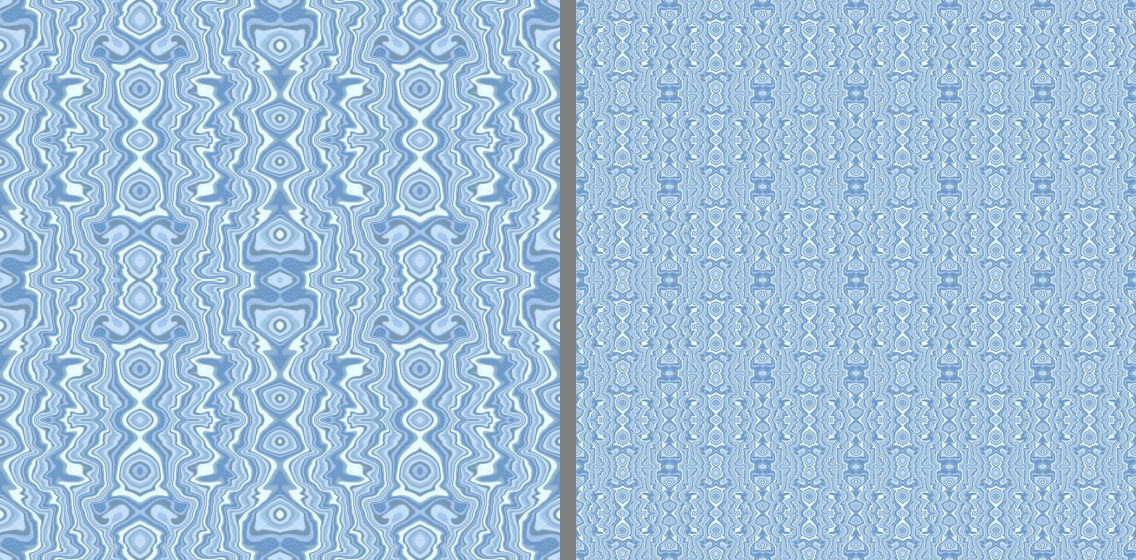
Left: one tile. Right: repeated 3 by 3.
Reproduce this pattern procedurally as a Shadertoy shader.

```glsl
// Mirrored marbling: two by two repeats of wavy vertical veins around chains of eyes.
// The canvas is folded into mirrored cells, a height field is built from bumps and
// noise inside a cell, and its contour bands are coloured with a cyclic palette.

const float REPEATS = 2.0;
const vec3 WHITE = vec3(0.90, 0.99, 1.00);
const vec3 LIGHT = vec3(0.76, 0.88, 0.97);
const vec3 MID   = vec3(0.64, 0.77, 0.92);
const vec3 BLUE  = vec3(0.44, 0.61, 0.79);
const vec3 GREY  = vec3(0.58, 0.71, 0.81);
const vec3 STEEL = vec3(0.47, 0.60, 0.71);

float hash(vec2 p) {
    vec3 q = fract(p.xyx * vec3(0.1031, 0.1030, 0.0973));
    q += dot(q, q.yzx + 33.33);
    return fract((q.x + q.y) * q.z);
}

// Value noise in -0.5..0.5, flat at lattice points so mirrored edges stay smooth
float noise(vec2 p) {
    vec2 i = floor(p), f = fract(p);
    f = f * f * (3.0 - 2.0 * f);
    float low = mix(hash(i), hash(i + vec2(1, 0)), f.x);
    float high = mix(hash(i + vec2(0, 1)), hash(i + vec2(1, 1)), f.x);
    return mix(low, high, f.y) - 0.5;
}

float bump(float x, float centre, float width) {
    float d = (x - centre) / width;
    return exp(-d * d);
}

// Triangle wave: 0 on cell borders, 1 in the cell centre
vec2 mirrorFold(vec2 p) {
    return 1.0 - abs(2.0 * fract(p) - 1.0);
}

// Dips along the border axis: wide diamonds and drops with pale cores
float diamondChain(float v) {
    return -0.38 * bump(v, 0.0, 0.10) - 0.82 * bump(v, 0.33, 0.12)
         - 0.82 * bump(v, 0.85, 0.09);
}

// Peaks along the centre axis: eyes closed in by a white outline
float outlinedChain(float v) {
    return 0.60 * bump(v, 0.14, 0.13) + 0.75 * bump(v, 0.63, 0.13)
         + 0.60 * bump(v, 1.0, 0.08) - 0.25 * bump(v, 0.33, 0.06);
}

// Rough zigzag displacement, coherent across neighbouring veins
float zigzag(vec2 p) {
    float v = p.y + 0.09 * noise(p * vec2(7, 5) + 41.0);
    return 1.35 * noise(vec2(p.x * 3.0, v * 9.0) + 7.0)
         + 0.75 * noise(vec2(p.x * 6.0, v * 15.0) + 23.0)
         + 0.25 * noise(vec2(p.x * 12.0, v * 24.0) + 61.0);
}

// Small closed cells between the two chains
float sideCells(vec2 p) {
    return 0.75 * bump(p.x, 0.39, 0.09) * bump(p.y, 0.0, 0.07)
         + 0.75 * bump(p.x, 0.30, 0.08) * bump(p.y, 1.0, 0.07);
}

float veinHeight(vec2 p) {
    float ramp = mix(p.x, smoothstep(0.0, 1.0, p.x), 0.6);
    float nearBorder = 1.0 - smoothstep(0.0, 0.32, p.x);
    float nearCentre = 1.0 - smoothstep(0.0, 0.32, 1.0 - p.x);
    float between = smoothstep(0.0, 0.28, p.x) * smoothstep(0.0, 0.28, 1.0 - p.x);
    return mix(0.93, 5.0, ramp)
         + nearBorder * diamondChain(p.y)
         + nearCentre * outlinedChain(p.y)
         + (0.1 + 0.9 * between) * zigzag(p)
         + sideCells(p);
}

// Cyclic bands of one height unit, with blended edges
vec3 veinColour(float height, float blur) {
    vec3 bands[10] = vec3[10](WHITE, STEEL, LIGHT, GREY, MID,
                              LIGHT, STEEL, MID, BLUE, GREY);
    float widths[10] = float[10](0.15, 0.08, 0.11, 0.08, 0.10,
                                 0.10, 0.08, 0.08, 0.14, 0.08);
    float t = fract(height), edge = 0.0;
    vec3 colour = bands[9];
    for (int i = 0; i < 10; i++) {
        colour = mix(colour, bands[i], smoothstep(edge - blur, edge + blur, t));
        edge += widths[i];
    }
    return mix(colour, bands[0], smoothstep(1.0 - blur, 1.0 + blur, t));
}

void mainImage(out vec4 fragColor, in vec2 fragCoord) {
    vec2 cell = mirrorFold(REPEATS * fragCoord / iResolution.xy);
    float height = veinHeight(cell);
    float blur = 0.008 + 0.6 * fwidth(height);
    fragColor = vec4(veinColour(height, blur), 1.0);
}
```
